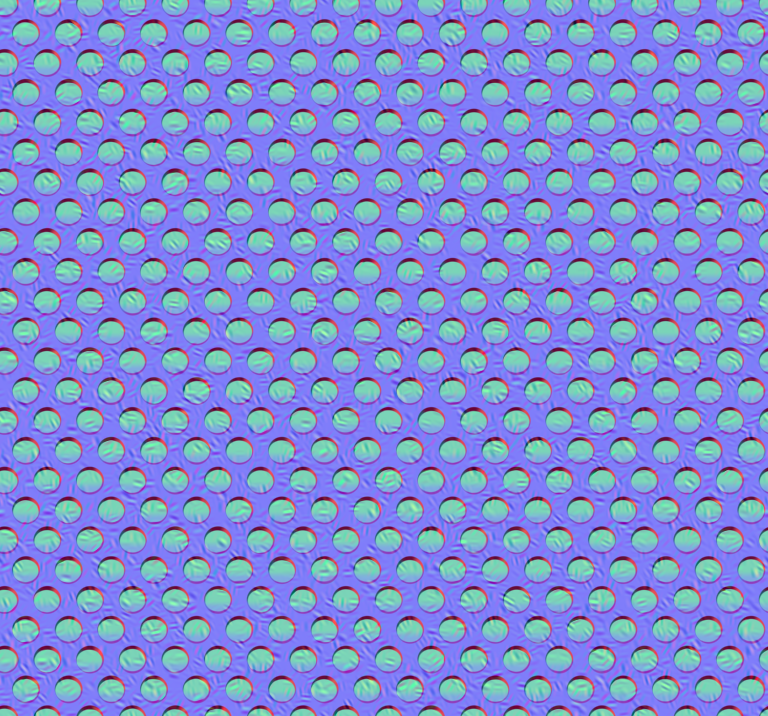
A Shadertoy shader for this texture map:

```glsl
// Tiling normal map of a sheet with staggered round dents and fine rippled wear.
#define COLUMNS 18.0
#define ROWS 24.0
#define ROW_HEIGHT 0.70               // row pitch / column pitch
#define GRID_SHIFT 0.11               // offset of the first dent, in cells
#define DENT_RADIUS 0.325             // in column pitches
#define FACE_RADIUS 0.262
#define EDGE_SOFTNESS 0.02
#define RIPPLE_GRID vec2(64.0, 60.0)  // wear patches across and down
#define RIPPLE_STRENGTH 0.30
#define EDGE_WOBBLE 0.02

const float PI = 3.14159;
const vec3 FLAT = vec3(0.50, 0.49, 0.98);
const vec3 FACE_TOP = vec3(0.48, 0.83, 0.72);
const vec3 FACE_BOTTOM = vec3(0.50, 0.67, 0.88);
const vec3 RIM_LEFT = vec3(0.14, 0.36, 0.42);
const vec3 RIM_TOP = vec3(0.40, 0.04, 0.22);
const vec3 RIM_RIGHT = vec3(0.88, 0.28, 0.34);
const vec3 RIM_BOTTOM = vec3(0.56, 0.24, 0.74);
const vec3 RIM_LOWER_LEFT = vec3(0.36, 0.44, 0.86);

float hash(vec2 p) {
    return fract(sin(dot(p, vec2(12.9898, 78.233))) * 43758.5453);
}

// Slope of one windowed wave per patch; patch ids wrap at the borders.
vec2 ripplePatch(vec2 uv, float shift) {
    vec2 g = uv * RIPPLE_GRID + shift;
    vec2 id = mod(floor(g), RIPPLE_GRID) + shift * 7.0;
    vec2 f = fract(g);
    float angle = 2.0 * PI * hash(id);
    float cycles = mix(1.2, 2.4, hash(id + 17.3));
    float phase = 2.0 * PI * hash(id + 41.7);
    float power = hash(id + 73.1);
    vec2 dir = vec2(cos(angle), sin(angle));
    float window = sin(PI * f.x) * sin(PI * f.y);
    float wave = cos(2.0 * PI * cycles * dot(dir, f - 0.5) + phase);
    return dir * wave * window * power * power;
}

// Rim colour from the direction the wall faces.
vec3 rimColor(vec2 dir) {
    vec3 upper = mix(RIM_LEFT, RIM_TOP, smoothstep(-0.9, -0.4, dir.x));
    upper = mix(upper, RIM_RIGHT, smoothstep(0.1, 0.75, dir.x));
    vec3 lower = mix(RIM_LOWER_LEFT, RIM_BOTTOM, smoothstep(-0.9, -0.3, dir.x));
    return mix(lower, upper, smoothstep(-0.3, 0.15, dir.y));
}

void mainImage(out vec4 fragColor, in vec2 fragCoord) {
    vec2 uv = fragCoord / iResolution.xy;
    float soft = max(EDGE_SOFTNESS, 0.7 * COLUMNS / iResolution.x);

    // Wear
    vec2 ripple = ripplePatch(uv, 0.0) + ripplePatch(uv, 0.5);

    // Staggered grid, rows counted from the top
    float v = (1.0 - uv.y) * ROWS - GRID_SHIFT;
    float row = floor(v + 0.5);
    float u = uv.x * COLUMNS - GRID_SHIFT - 0.5 * mod(row, 2.0);
    float column = floor(u + 0.5);
    vec2 id = mod(vec2(column, row), vec2(COLUMNS, ROWS));
    vec2 p = vec2(u - column, (row - v) * ROW_HEIGHT);

    // Dent wall and the lower, slightly varied face inside it
    vec2 q = p + EDGE_WOBBLE * ripple;
    vec2 jitter = vec2(hash(id + 3.1), hash(id + 9.7)) - 0.5;
    vec2 faceCenter = vec2(-0.008, -0.018) + 0.022 * jitter;
    float dentDistance = length(p) - DENT_RADIUS;
    float faceDistance = length((q - faceCenter) * vec2(0.87, 1.0)) - FACE_RADIUS;
    float dent = 1.0 - smoothstep(-soft, soft, dentDistance);
    float face = 1.0 - smoothstep(-soft, soft, faceDistance);

    // Colour
    vec3 faceColor = mix(FACE_BOTTOM, FACE_TOP, smoothstep(-0.20, 0.0, q.y));
    vec3 rim = rimColor(q / max(length(q), 0.001));
    vec3 color = mix(FLAT, mix(rim, faceColor, face), dent);
    color.rg += RIPPLE_STRENGTH * ripple;
    color.b -= 0.25 * RIPPLE_STRENGTH * length(ripple);

    fragColor = vec4(clamp(color, 0.0, 1.0), 1.0);
}
```
